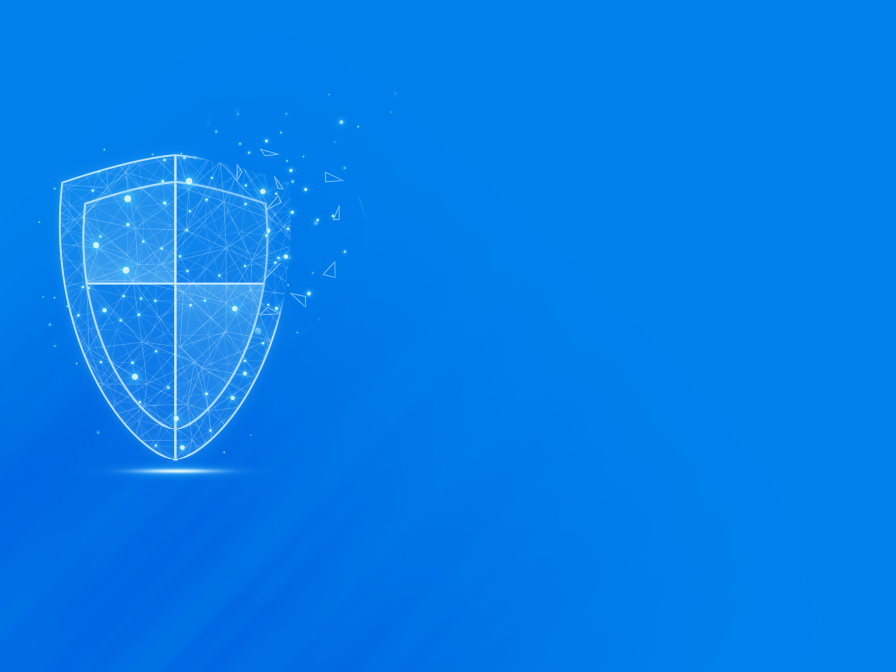
Write a WebGL 2 fragment shader that draws this background.

```glsl
#version 300 es
precision highp float;
uniform vec2 u_resolution;
out vec4 fragColor;

const vec3 BASE_BLUE = vec3(0.0, 0.505, 0.925);
const vec3 DEEP_BLUE = vec3(0.0, 0.405, 0.885);
const vec3 PALE_BLUE = vec3(0.45, 0.77, 0.97);
const vec3 ICE = vec3(0.88, 0.97, 1.0);
const vec3 CYAN = vec3(0.3, 0.85, 1.0);

float hash(vec2 p) {
  vec3 q = fract(p.xyx * vec3(0.1031, 0.103, 0.0973));
  q += dot(q, q.yzx + 33.33);
  return fract((q.x + q.y) * q.z);
}

vec2 hash2(vec2 p) { return vec2(hash(p + 17.3), hash(p + 71.9)); }

float noise(vec2 p) {
  vec2 i = floor(p), f = fract(p);
  f = f * f * (3.0 - 2.0 * f);
  vec2 e = vec2(1.0, 0.0);
  return mix(mix(hash(i), hash(i + e), f.x), mix(hash(i + e.yx), hash(i + e.xx), f.x), f.y);
}

float segment(vec2 p, vec2 a, vec2 b) {
  vec2 ab = b - a;
  return length(p - a - ab * clamp(dot(p - a, ab) / dot(ab, ab), 0.0, 1.0));
}

float stroke(float d, float width, float px) {
  return 1.0 - smoothstep(width - px * 0.6, width + px * 0.8, abs(d));
}

// Half width of the shield: 0 at the tip (t = 0), shoulders at t = 1
float flank(float t) {
  float u = 1.0 - t / 0.85;
  return pow(max(1.0 - u * u, 0.0), 0.65);
}

// Approximate distance to the shield edge, positive inside
float shield(vec2 q, float tip, float shoulder, float peak, float halfWidth) {
  float h = shoulder - tip, t = (q.y - tip) / h, x = abs(q.x);
  float slope = halfWidth * (flank(t + 0.02) - flank(t - 0.02)) / (0.04 * h);
  float side = (halfWidth * flank(min(t, 1.1)) - x) / sqrt(1.0 + slope * slope);
  float top = peak - (peak - shoulder) * pow(x / halfWidth, 1.4) - q.y;
  return min(min(side, top), q.y - tip);
}

vec2 node(vec2 cell, float seed) { return cell + 0.08 + 0.84 * hash2(cell + seed); }

// Web of lines joining the jittered nodes of neighbouring cells
float web(vec2 p, float scale, float seed, float px) {
  vec2 g = p * scale, cell = floor(g);
  vec2 n[9];
  for (int i = 0; i < 9; i++) n[i] = node(cell + vec2(i % 3 - 1, i / 3 - 1), seed);
  float sum = 0.0;
  for (int i = 0; i < 9; i++) {
    if (i != 4) sum += stroke(segment(g, n[4], n[i]) / scale, 0.0005, px);
    if (i % 2 == 1) {
      int j = i == 1 ? 5 : i == 5 ? 7 : i == 7 ? 3 : 1;
      sum += stroke(segment(g, n[i], n[j]) / scale, 0.0005, px);
    }
  }
  return min(sum, 1.3);
}

// Scattered points: x is the core, y the halo
vec2 sparks(vec2 p, float scale, float seed, float density, float size, float px) {
  vec2 g = p * scale, cell = floor(g), light = vec2(0.0);
  for (int i = 0; i < 9; i++) {
    vec2 c = cell + vec2(i % 3 - 1, i / 3 - 1);
    if (hash(c + seed * 2.7) > density) continue;
    float r = size * mix(0.45, 1.6, pow(hash(c + seed + 5.1), 5.0));
    float d = length(g - node(c, seed)) / scale;
    light += vec2(stroke(d, r, px), exp(-d * d / (r * r * 5.0)));
  }
  return min(light, 1.0);
}

// Loose triangles, one for some of the cells
float shards(vec2 p, float scale, float seed, float density, float px) {
  vec2 g = p * scale, cell = floor(g);
  float sum = 0.0;
  for (int i = 0; i < 9; i++) {
    vec2 c = cell + vec2(i % 3 - 1, i / 3 - 1);
    if (hash(c + seed) > density) continue;
    vec2 a = node(c, seed), b = node(c + 31.0, seed) - 31.0, e = node(c + 57.0, seed) - 57.0;
    float d = min(segment(g, a, b), min(segment(g, b, e), segment(g, e, a)));
    sum += stroke(d / scale, 0.0006, px);
  }
  return min(sum, 1.0);
}

// Blue field with slanted streaks and faint facets
vec3 backdrop(vec2 p) {
  float along = dot(p, vec2(0.68, 0.73)), across = dot(p, vec2(0.73, -0.68));
  float shade = 1.0 - smoothstep(0.1, 1.08, along);
  shade *= smoothstep(-0.48, -0.15, across) * (1.0 - smoothstep(0.3, 0.95, across));
  float streak = noise(vec2(across * 14.0, along * 1.6)) * 0.6;
  streak += noise(vec2(across * 48.0, along * 2.5 + 9.0)) * 0.4;
  float facet = hash(floor(vec2(across * 17.0, along * 9.0)));
  return mix(BASE_BLUE, DEEP_BLUE, clamp(shade * (0.55 + 0.75 * streak + 0.1 * facet), 0.0, 1.0));
}

void main() {
  vec2 p = gl_FragCoord.xy / u_resolution.y;
  float px = 1.0 / u_resolution.y;
  vec2 q = p - vec2(0.261, 0.0);
  vec3 color = backdrop(p);
  float outer = shield(q, 0.316, 0.727, 0.769, 0.172);
  float inner = shield(q, 0.361, 0.696, 0.729, 0.137);
  float body = smoothstep(-px, px, outer), core = smoothstep(-px, px, inner);
  float dissolve = smoothstep(0.0, 0.06, q.x) * smoothstep(0.5, 0.57, p.y);

  // Tinted body with two brighter quarters
  vec2 fromCross = q - vec2(0.0, 0.578);
  float quarter = smoothstep(-px, px, -fromCross.x * sign(fromCross.y));
  float tint = 0.13 + core * quarter * (0.1 + 0.36 * exp(-abs(fromCross.y) * 17.0));
  color = mix(color, PALE_BLUE, body * tint * (1.0 - 0.7 * dissolve * (1.0 - core)));

  // Web and nodes inside the shield
  float mesh = web(p, 17.0, 3.0, px) * 0.24 + web(p, 31.0, 8.0, px) * 0.13;
  color = mix(color, ICE, body * mesh);
  vec2 nodes = sparks(p, 31.0, 8.0, 0.45, 0.0032, px) * body;

  // Fragments drifting off to the upper right
  vec2 drift = (p - vec2(0.39, 0.67)) / vec2(0.15, 0.17);
  float cloud = (1.0 - smoothstep(0.75, 1.1, length(drift))) * smoothstep(0.0, 0.05, q.x);
  cloud *= 1.0 - core;
  color = mix(color, ICE, cloud * 0.55 * shards(p, 21.0, 12.0, 0.55, px));
  nodes += sparks(p, 27.0, 21.0, 0.5, 0.0031, px) * cloud;
  float trail = 1.0 - smoothstep(0.03, 0.055, abs(p.y - 0.8 - 0.45 * (p.x - 0.45)));
  trail *= smoothstep(0.31, 0.37, p.x) * (1.0 - smoothstep(0.56, 0.6, p.x));
  float fringe = smoothstep(-0.05, -0.025, outer) * (1.0 - body);
  nodes += sparks(p, 38.0, 40.0, 0.27, 0.0019, px) * max(fringe, trail) * 0.75;

  // Rims and cross
  float rim = stroke(outer, 0.0012, px) * (1.0 - dissolve);
  rim = max(rim, stroke(inner, 0.0014, px) * mix(0.9, 0.65, dissolve));
  float upright = stroke(q.x, 0.0016, px) * body;
  float crossbar = stroke(fromCross.y, 0.0013, px) * core;
  color = mix(color, ICE, max(rim, max(upright, crossbar)) * 0.9);
  float halo = exp(-abs(outer) * 170.0) * (1.0 - dissolve) + exp(-abs(inner) * 190.0);
  color = mix(color, PALE_BLUE, min(halo * 0.22, 0.4));
  color = mix(color, CYAN, min(nodes.y, 1.0) * 0.5);
  color = mix(color, ICE, min(nodes.x, 1.0) * 0.9);

  // Flat light under the tip
  vec2 beam = p - vec2(0.264, 0.299);
  float glow = exp(-pow(beam.x / 0.055, 2.0) - pow(beam.y / 0.0032, 2.0));
  float bloom = exp(-pow(beam.x / 0.075, 2.0) - pow(beam.y / 0.009, 2.0));
  color = mix(mix(color, CYAN, bloom * 0.35), ICE, glow);
  fragColor = vec4(color, 1.0);
}
```
